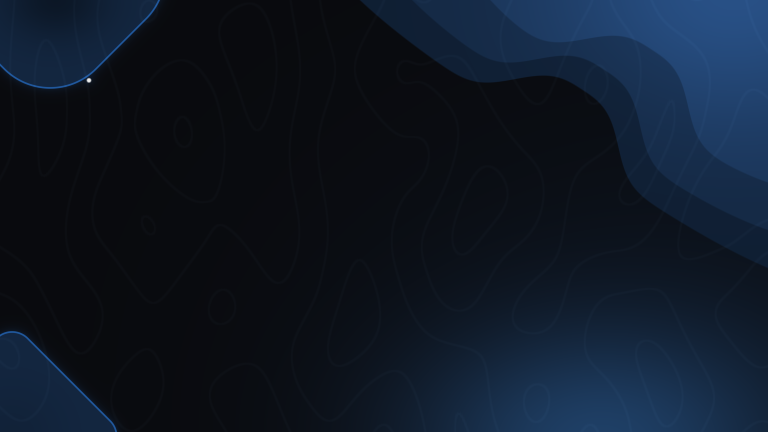
Write a Shadertoy shader that draws this background.

```glsl
const vec3 INK = vec3(0.036, 0.040, 0.054);
const vec3 BLUE = vec3(0.30, 0.60, 1.0);
const vec3 RIM = vec3(0.14, 0.40, 0.72);

vec2 hashGradient(vec2 cell) {
    float angle = 6.2832 * fract(sin(dot(cell, vec2(127.1, 311.7))) * 4375.5);
    return vec2(cos(angle), sin(angle));
}

float gradientNoise(vec2 p) {
    vec2 i = floor(p), f = p - i;
    vec2 u = f * f * f * (f * (f * 6.0 - 15.0) + 10.0);
    float a = dot(hashGradient(i), f);
    float b = dot(hashGradient(i + vec2(1, 0)), f - vec2(1, 0));
    float c = dot(hashGradient(i + vec2(0, 1)), f - vec2(0, 1));
    float d = dot(hashGradient(i + 1.0), f - 1.0);
    return mix(mix(a, b, u.x), mix(c, d, u.x), u.y);
}

// Soft elliptical light
float glow(vec2 p, vec2 center, vec2 radius) {
    vec2 q = (p - center) / radius;
    return exp(-dot(q, q));
}

// Signed height above a sloping edge with one broad bump
float ridge(vec2 p, float startX, float peak, float halfSpan) {
    vec2 q = p - vec2(startX, 1.0);
    float along = dot(q, vec2(0.836, -0.549));
    float above = dot(q, vec2(0.549, 0.836));
    float bump = 0.134 * exp(-pow(abs(along - peak) / 0.164, 3.0));
    float sag = 0.025 * (pow(abs(along / halfSpan - 1.0), 4.0) - 1.0);
    return above - bump - sag;
}

// Distance to a rounded square standing on its corner
float roundedDiamond(vec2 p, float halfSide, float radius) {
    vec2 q = abs(vec2(p.x + p.y, p.x - p.y) * 0.7071) - halfSide;
    return length(max(q, 0.0)) + min(max(q.x, q.y), 0.0) - radius;
}

vec3 addTile(vec3 col, float d, float shade, float px) {
    float fill = 1.0 - smoothstep(-px, px, d);
    col += RIM * 0.16 * exp(-max(d, 0.0) / 0.009);
    col = mix(col, BLUE * shade, fill);
    float line = 1.0 - smoothstep(0.0004, 0.0012 + px, abs(d));
    return mix(col, RIM, 0.8 * line);
}

void mainImage(out vec4 fragColor, in vec2 fragCoord) {
    vec2 p = fragCoord / iResolution.y;
    float px = 1.0 / iResolution.y;

    // Dark ground lit from below
    vec3 col = INK;
    col += vec3(0.012, 0.035, 0.062) * glow(p, vec2(1.6, 0.15), vec2(0.75, 0.55));
    col += vec3(0.075, 0.18, 0.295) * glow(p, vec2(1.38, -0.03), vec2(0.43, 0.27));

    // Stacked waves, brighter toward the upper right
    float cornerLight = glow(p, vec2(1.70, 1.03), vec2(0.42, 0.32));
    for (int i = 0; i < 3; i++) {
        float k = float(i);
        float startX = 0.833 + 0.091 * k + 0.030 * k * k;
        float d = ridge(p, startX, 0.544 - 0.084 * k, 0.565 - 0.09 * k);
        float shade = 0.20 + 0.065 * k + 0.065 * (k + 1.0) * cornerLight;
        col = mix(col, BLUE * shade, smoothstep(-px, px, d));
    }

    // Corner tiles
    vec2 upper = vec2(0.116, 1.0625), lower = vec2(0.028, -0.0104);
    float upperShade = 0.25 - 0.10 * glow(p, vec2(0.13, 1.0), vec2(0.12, 0.09));
    col = addTile(col, roundedDiamond(p - upper, 0.082, 0.150), upperShade, px);
    float lowerShade = 0.25 - 0.03 * glow(p, lower, vec2(0.12));
    col = addTile(col, roundedDiamond(p - lower, 0.135, 0.051), lowerShade, px);

    // Faint contour lines
    float level = 3.6 * gradientNoise(p * vec2(4.2, 2.7) + vec2(3.0, 7.0));
    float spacing = abs(fract(level) - 0.5) / (fwidth(level) * iResolution.y + 1e-5);
    float contour = 1.0 - smoothstep(0.0004, 0.0016 + px, spacing);
    col += vec3(0.012, 0.016, 0.019) * contour;

    // Bright point on the upper rim
    float point = length(p - vec2(0.206, 0.814));
    col += RIM * 0.15 * exp(-point / 0.008);
    col = mix(col, vec3(0.92), 1.0 - smoothstep(0.005 - px, 0.005 + px, point));

    fragColor = vec4(col, 1.0);
}
```
